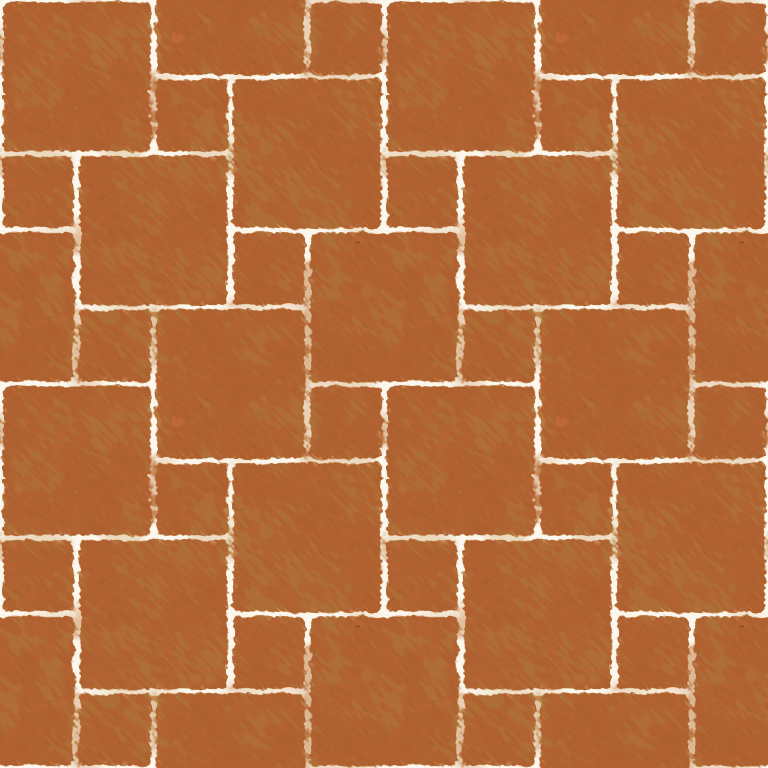
This texture is drawn by a Shadertoy shader. Its source:

```glsl
const float UNITS = 10.0;  // small-tile widths across the canvas
const float PERIOD = 5.0;  // units after which layout and wear repeat

const vec3 CLAY = vec3(0.69, 0.382, 0.192);
const vec3 OLIVE = vec3(0.68, 0.445, 0.22);
const vec3 RUST = vec3(0.75, 0.385, 0.21);
const vec3 UMBER = vec3(0.50, 0.28, 0.13);
const vec3 CREAM = vec3(0.985, 0.97, 0.93);

float hash(vec2 p) {
    return fract(sin(dot(p, vec2(127.1, 311.7))) * 43758.5453);
}

// Value noise on a lattice that wraps after a whole number of cells
float wrapNoise(vec2 p, vec2 period) {
    vec2 i = floor(p);
    vec2 f = p - i;
    f = f * f * (3.0 - 2.0 * f);
    vec2 a = mod(i, period);
    vec2 b = mod(i + 1.0, period);
    return mix(mix(hash(a), hash(vec2(b.x, a.y)), f.x),
               mix(hash(vec2(a.x, b.y)), hash(b), f.x), f.y);
}

// Noise with a whole frequency per unit
float noiseAt(vec2 p, float freq) {
    return wrapNoise(p * freq, vec2(PERIOD * freq));
}

// Noise stretched along the falling diagonal
float streaks(vec2 p, vec2 freq) {
    return wrapNoise(vec2(p.x - p.y, p.x + p.y) * freq, PERIOD * freq);
}

// Two-size square tiling: xy = offset from the tile centre, z = half size
vec3 tileAt(vec2 p) {
    vec2 cell = floor(p);
    float k = mod(cell.x - 3.0 * cell.y, 5.0);
    bool isSmall = k > 3.5;
    float halfSize = isSmall ? 0.5 : 1.0;
    vec2 corner = isSmall ? cell : cell - vec2(mod(k, 2.0), floor(k / 2.0));
    return vec3(p - corner - halfSize, halfSize);
}

// Depth inside a rounded square
float insetDepth(vec2 local, float halfSize, float radius) {
    vec2 q = abs(local) - halfSize + radius;
    return radius - length(max(q, 0.0)) - min(max(q.x, q.y), 0.0);
}

// Soft repeating spot
float spot(vec2 p, vec2 center, float radius) {
    vec2 q = mod(p - center + 0.5 * PERIOD, PERIOD) - 0.5 * PERIOD;
    return 1.0 - smoothstep(0.5 * radius, radius, length(q));
}

// Clay surface with slanted flecks and a few blemishes
vec3 clayColor(vec2 p) {
    float broad = noiseAt(p, 3.0);
    float fine = streaks(p, vec2(17.0, 5.0));
    float thin = streaks(p + 1.7, vec2(26.0, 7.0));
    vec3 color = CLAY + 0.018 * (thin - 0.5) + 0.012 * (broad - 0.5);
    color = mix(color, OLIVE, 0.75 * smoothstep(0.58, 0.82, 0.65 * fine + 0.45 * broad));
    color = mix(color, RUST, 0.55 * smoothstep(0.78, 0.95, thin) * (1.0 - broad));
    color = mix(color, UMBER, 0.3 * smoothstep(0.93, 1.0, streaks(p + 3.1, vec2(22.0, 9.0))));
    float rough = 0.06 * (noiseAt(p, 16.0) - 0.5);
    color = mix(color, RUST + 0.03, 0.7 * spot(p + rough, vec2(2.32, 0.5), 0.1));
    return mix(color, UMBER, 0.7 * spot(p + rough, vec2(4.65, 3.15), 0.035));
}

// Chalky joint coverage, more broken on the upright joints
float groutCover(vec2 p, float pixel) {
    vec2 wobble = vec2(noiseAt(p, 6.0), noiseAt(p + 2.3, 6.0)) - 0.5;
    vec3 tile = tileAt(p + 0.035 * wobble);
    vec2 edge = tile.z - abs(tile.xy);
    float upright = smoothstep(-0.04, 0.04, edge.y - edge.x);
    float depth = insetDepth(tile.xy, tile.z, 0.11);

    float grain = noiseAt(p, 26.0) - 0.5;
    float scratch = streaks(p, vec2(19.0, 7.0)) - 0.5;
    float ragged = mix(0.022, 0.038, upright) * (grain + scratch);
    float width = mix(0.030, 0.037, upright) + 0.016 * (noiseAt(p + 0.6, 4.0) - 0.5);
    float soft = max(0.013, 0.75 * pixel);
    float line = 1.0 - smoothstep(width - soft, width + soft, depth + ragged);

    // Rubbed stretches and loose chalk dust beside the joints
    float rubbed = 1.0 - smoothstep(0.18, 0.5, noiseAt(p + 0.37, 2.0));
    float chips = smoothstep(-0.15, 0.3, scratch + 0.6 * grain);
    line *= 1.0 - rubbed * mix(0.2, 0.4 + 0.5 * chips, upright);
    float dust = (1.0 - smoothstep(0.02, 0.13, depth)) * smoothstep(0.22, 0.45, scratch);
    return max(line, 0.3 * dust);
}

void mainImage(out vec4 fragColor, in vec2 fragCoord) {
    vec2 uv = fragCoord / iResolution.xy;
    vec2 p = vec2(uv.x, 1.0 - uv.y) * UNITS;
    float pixel = UNITS / min(iResolution.x, iResolution.y);

    // Thin chalk turns warmer as the clay shows through
    vec3 cover = pow(vec3(groutCover(p, pixel)), vec3(1.0, 1.08, 1.25));
    fragColor = vec4(mix(clayColor(p), CREAM, cover), 1.0);
}
```
